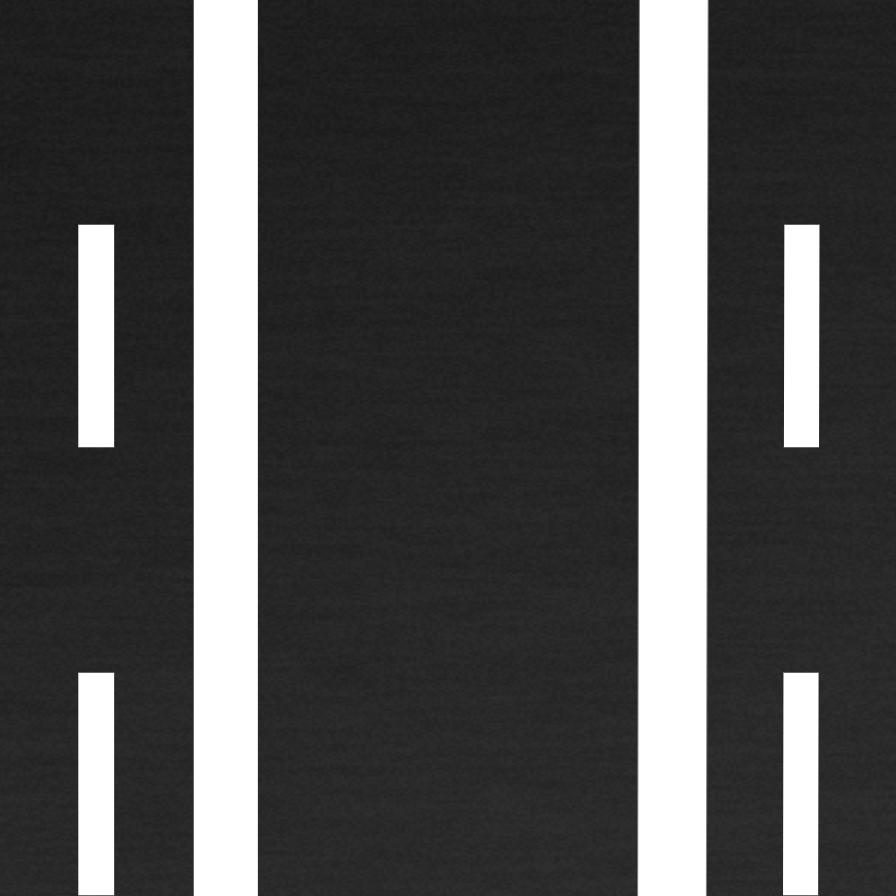
Reproduce this texture procedurally as a Shadertoy shader.

```glsl
const vec3 PAINT = vec3(1.0);
const vec3 SEAM = vec3(0.5);
const float ASPHALT_DARK = 0.118;
const float ASPHALT_LIGHT = 0.168;

// Each band holds its centre and half width across the canvas
const vec2 LEFT_LINE = vec2(0.2520, 0.0358);
const vec2 RIGHT_LINE = vec2(0.7510, 0.0378);
const vec2 LEFT_DASH = vec2(0.1074, 0.0200);
const vec2 RIGHT_DASH = vec2(0.8945, 0.0196);
const float DASH_PERIOD = 0.5;
const float DASH_CENTRE = 0.125;
const float DASH_HALF_LENGTH = 0.1242;
const float RIGHT_LEAN = 0.002;
const float SEAM_WIDTH = 0.0012;

const vec2 GRAIN_CELLS = vec2(300.0, 380.0);
const vec2 STREAK_CELLS = vec2(16.0, 190.0);
const vec2 MOTTLE_CELLS = vec2(7.0, 28.0);
const float GRAIN_AMOUNT = 0.030;
const float STREAK_AMOUNT = 0.016;
const float MOTTLE_AMOUNT = 0.008;

float hash(vec2 p) {
    vec3 q = fract(p.xyx * 0.1031);
    q += dot(q, q.yzx + 33.33);
    return fract((q.x + q.y) * q.z);
}

float valueNoise(vec2 p) {
    vec2 cell = floor(p);
    vec2 f = fract(p);
    f = f * f * (3.0 - 2.0 * f);
    float low = mix(hash(cell), hash(cell + vec2(1, 0)), f.x);
    float high = mix(hash(cell + vec2(0, 1)), hash(cell + vec2(1, 1)), f.x);
    return mix(low, high, f.y);
}

float bandDistance(float x, vec2 band) {
    return abs(x - band.x) - band.y;
}

float coverage(float distanceToEdge, float pixel) {
    return clamp(0.5 - distanceToEdge / pixel, 0.0, 1.0);
}

// Dark surface with fine grain and faint sideways streaks
vec3 asphalt(vec2 uv) {
    float light = smoothstep(0.0, 1.0, 0.75 * (1.0 - uv.y) + 0.25 * uv.x);
    float shade = mix(ASPHALT_DARK, ASPHALT_LIGHT, light);
    shade += GRAIN_AMOUNT * (valueNoise(uv * GRAIN_CELLS) - 0.5);
    shade += STREAK_AMOUNT * (valueNoise(uv * STREAK_CELLS + 17.0) - 0.5);
    shade += MOTTLE_AMOUNT * (valueNoise(uv * MOTTLE_CELLS + 53.0) - 0.5);
    return vec3(shade);
}

void mainImage(out vec4 fragColor, in vec2 fragCoord) {
    vec2 uv = fragCoord / iResolution.xy;
    float pixel = 1.0 / min(iResolution.x, iResolution.y);
    float leaningX = uv.x - RIGHT_LEAN * (uv.y - 0.5);

    // Solid lines
    float rightLine = bandDistance(leaningX, RIGHT_LINE);
    float lines = min(bandDistance(uv.x, LEFT_LINE), rightLine);

    // Dashes repeat up the canvas
    float halfPeriod = 0.5 * DASH_PERIOD;
    float dashY = mod(uv.y - DASH_CENTRE + halfPeriod, DASH_PERIOD) - halfPeriod;
    float dashX = min(bandDistance(uv.x, LEFT_DASH), bandDistance(leaningX, RIGHT_DASH));
    float dashes = max(dashX, abs(dashY) - DASH_HALF_LENGTH);

    // Grey seam beside the right line, then paint over it
    vec3 color = asphalt(uv);
    color = mix(color, SEAM, coverage(rightLine - SEAM_WIDTH, pixel));
    color = mix(color, PAINT, coverage(min(lines, dashes), pixel));
    fragColor = vec4(color, 1.0);
}
```
